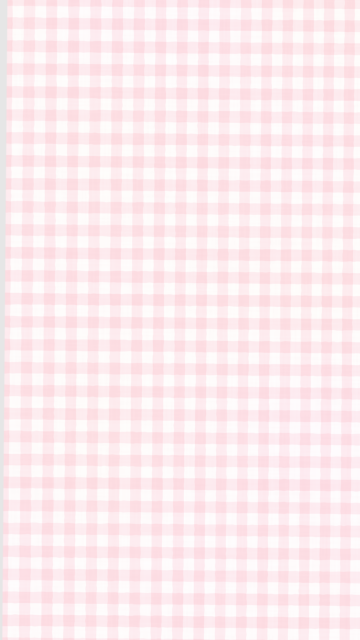
A Shadertoy shader for this pattern:

```glsl
// Pale pink woven gingham, slightly turned, with a grey strip along its left edge.

const vec3 WHITE_CLOTH = vec3(0.995, 0.985, 0.985);
const vec3 SINGLE_PINK = vec3(0.992, 0.922, 0.938);
const vec3 DOUBLE_PINK = vec3(0.990, 0.865, 0.888);
const vec3 BACKDROP    = vec3(0.90);

const vec2  TILT         = vec2(0.008, 0.009); // lean of columns, dip of rows
const vec2  FIRST_WHITE  = vec2(0.051, 0.032); // centre of the first white square
const float COLUMNS      = 16.06;              // columns per canvas width at the left
const float COLUMN_CROWD = 0.84;               // columns narrow towards the right
const float ROW_PITCH    = 0.0638;
const float CLOTH_EDGE   = 0.0205;

float hash(vec2 p) {
    return fract(sin(dot(p, vec2(127.1, 311.7))) * 43758.5453);
}

float noise(vec2 p) {
    vec2 cell = floor(p);
    vec2 f = fract(p);
    f = f * f * (3.0 - 2.0 * f);
    float low = mix(hash(cell), hash(cell + vec2(1.0, 0.0)), f.x);
    float high = mix(hash(cell + vec2(0.0, 1.0)), hash(cell + vec2(1.0)), f.x);
    return mix(low, high, f.y);
}

// Dyed half of each repeat; whole numbers lie at white centres.
float dyedStripe(float repeats, float wobble) {
    float fromWhite = abs(fract(repeats + 0.5) - 0.5);
    float soft = max(0.035, 0.75 * fwidth(repeats));
    return smoothstep(0.25 - soft, 0.25 + soft, fromWhite + wobble);
}

// Small change of dye strength from one stripe to the next.
float dyeStrength(float repeats, float seed) {
    return 0.94 + 0.12 * hash(vec2(floor(repeats), seed));
}

// Fine threads running both ways, centred on zero.
float threads(vec2 cloth) {
    float warp = noise(cloth * vec2(210.0, 14.0));
    float weft = noise(cloth.yx * vec2(210.0, 14.0) + 37.0);
    return 0.5 * (warp + weft) - 0.5;
}

vec3 gingham(vec2 cloth) {
    vec2 offset = cloth - FIRST_WHITE;
    float column = offset.x * (COLUMNS + COLUMN_CROWD * offset.x);
    float row = offset.y / ROW_PITCH;

    // Stripe edges waver a little along their length
    float columnWobble = 0.03 * (noise(cloth * vec2(20.0, 90.0)) - 0.5);
    float rowWobble = 0.03 * (noise(cloth * vec2(90.0, 20.0) + 11.0) - 0.5);
    float across = dyedStripe(column, columnWobble) * dyeStrength(column, 3.0);
    float down = dyedStripe(row, rowWobble) * dyeStrength(row, 8.0);

    vec3 plain = mix(WHITE_CLOTH, SINGLE_PINK, across);
    vec3 crossed = mix(SINGLE_PINK, DOUBLE_PINK, across);
    vec3 colour = mix(plain, crossed, down);

    // Thread grain and broad uneven warmth
    float grain = threads(cloth);
    float warmth = noise(cloth * vec2(3.5, 2.5) + 5.0) - 0.5;
    colour += grain * vec3(0.004, 0.018, 0.016);
    colour += warmth * vec3(0.0, 0.004, -0.010);
    return colour;
}

void mainImage(out vec4 fragColor, in vec2 fragCoord) {
    // Canvas widths, measured from the upper left
    vec2 point = vec2(fragCoord.x, iResolution.y - fragCoord.y) / iResolution.x;
    vec2 cloth = point + vec2(TILT.x * point.y, -TILT.y * point.x);

    float blur = max(0.0015, 1.0 / iResolution.x);
    float onCloth = smoothstep(-blur, blur, cloth.x - CLOTH_EDGE);
    vec3 colour = mix(BACKDROP, gingham(cloth), onCloth);
    fragColor = vec4(clamp(colour, 0.0, 1.0), 1.0);
}
```
